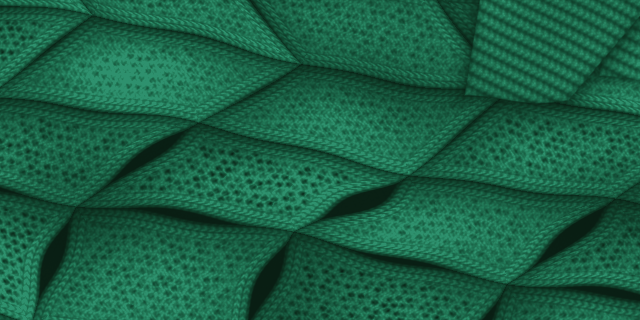
Give the GLSL for this texture, as a Shadertoy shader.

```glsl
const float PI = 3.14159265;
const vec2 PANEL_ORIGIN = vec2(0.25, 0.375);
const vec2 PANEL_ACROSS = vec2(0.66, -0.12);
const vec2 PANEL_UP = vec2(0.35, 0.22);

float hash(vec2 p) {
    p = fract(p * vec2(0.1031, 0.1137));
    p += dot(p, p.yx + 33.33);
    return fract((p.x + p.y) * p.x * 57.0);
}

vec2 rotate(vec2 p, float angle) {
    float c = cos(angle), s = sin(angle);
    return vec2(c * p.x + s * p.y, c * p.y - s * p.x);
}

// Distance to the nearest jittered point, and that point's random value
vec2 cellular(vec2 p, float jitter) {
    vec2 nearest = vec2(9.0, 0.0);
    for (int j = -1; j <= 1; j++) {
        for (int i = -1; i <= 1; i++) {
            vec2 id = floor(p) + vec2(i, j);
            float h = hash(id);
            vec2 offset = vec2(h, hash(id + 41.0)) - 0.5;
            float stagger = 0.5 * mod(id.y, 2.0) - 0.25;
            vec2 point = id + 0.5 + vec2(stagger, 0.0) + jitter * offset;
            float d = length(p - point);
            if (d < nearest.x) nearest = vec2(d, h);
        }
    }
    return nearest;
}

// Slanted loops either side of a column centre
float knitColumn(float across, float along) {
    float side = abs(fract(across) - 0.5);
    float groove = 1.0 - smoothstep(0.25, 0.5, side);
    float loops = 0.5 + 0.5 * cos(2.0 * PI * (along + 0.9 * side));
    return (0.5 + 0.5 * groove) * (0.45 + 0.55 * loops);
}

// Openwork filling with small dark eyelets between rounded stitches
float lace(vec2 q, float openness) {
    vec2 eyelet = cellular(q, 0.45);
    float depth = openness * (0.45 + 0.6 * eyelet.y);
    float stitches = 0.13 * sin(4.0 * PI * q.x + 2.0 * sin(PI * q.y)) * sin(2.0 * PI * q.y);
    return 1.0 + stitches - depth * (1.0 - smoothstep(0.05, 0.62, eyelet.x));
}

float folds(vec2 p) {
    return 0.5 * sin(4.2 * p.x + 7.0 * p.y + 0.6)
         + 0.35 * sin(9.0 * p.y - 3.1 * p.x + 1.7)
         + 0.25 * sin(11.0 * p.x + 5.0 * p.y);
}

vec2 drape(vec2 p) {
    return p + vec2(0.022 * sin(6.0 * p.y + 2.0 * p.x),
                    0.018 * sin(5.0 * p.x + 3.0 * p.y)
                  + 0.007 * sin(13.0 * p.x - 4.0 * p.y));
}

// Panel coordinates, leaning differently in the lowest and highest rows
vec2 panelCoords(vec2 p) {
    vec2 st = inverse(mat2(PANEL_ACROSS, PANEL_UP)) * (p - PANEL_ORIGIN);
    st.x += 0.37 * min(st.y, 0.0) + 0.91 * max(st.y - 2.0, 0.0);
    st.y *= st.y < 0.0 ? 0.71 : 1.0;
    return st;
}

// Panels with knitted borders and partly open seams
float panelTone(vec2 p) {
    vec2 cloth = drape(p);
    vec2 st = panelCoords(cloth);
    vec2 id = floor(st), f = st - id, edge = floor(st + 0.5);
    vec2 size = st.y < 0.0 ? vec2(0.6, 0.39) : vec2(0.45, 0.28);

    float sideGap = (id.y < 0.5 ? 0.042 : 0.006) * (0.4 + 0.8 * hash(vec2(edge.x, id.y) + 7.0));
    float baseGap = (edge.y < 0.5 ? 0.02 : 0.004) * (0.35 + 0.65 * hash(vec2(id.x, edge.y) + 23.0));
    float side = abs(st.x - edge.x) * size.x - sideGap * pow(sin(PI * pow(f.y, 1.3)), 2.0);
    float base = abs(st.y - edge.y) * size.y - baseGap * pow(sin(PI * f.x), 3.0);
    float d = min(side, base);

    float along = side < base ? st.y * 0.42 : st.x * 0.67;
    float border = 0.25 + 0.68 * knitColumn(d / 0.021, along / 0.023);
    float openness = 0.45 + 0.5 * hash(id + 11.0);
    vec2 rows = rotate(cloth, 0.35 * hash(id + 3.0) - 0.36);
    float filling = 0.06 + 0.68 * lace(rows / vec2(0.03, 0.023), openness);
    float tone = mix(border, filling, smoothstep(0.034, 0.054, d));

    // Rounded panels, shaded below each fold and beside each seam
    tone *= 0.82 + 0.36 * sin(PI * f.x) * sin(PI * f.y);
    tone *= 1.0 - 0.5 * exp((f.y - 1.0) / 0.17);
    tone *= 1.0 - 0.38 * exp(-f.x / 0.13);
    tone += 0.14 * exp((f.x - 1.0) / 0.15) + 0.12 * exp(-f.y / 0.25);
    tone *= 1.0 - 0.45 * exp(-max(d, 0.0) / 0.011);
    return mix(tone, 0.03, 1.0 - smoothstep(-0.009, 0.002, d));
}

// Signed distance to the folded cuff
float cuffDistance(vec2 p) {
    float bottom = 0.69 - p.y + 0.012 * sin(14.0 * p.x);
    float left = 1.45 + 0.16 * (p.y - 0.69) - p.x;
    float hem = dot(p - vec2(1.78, 0.69), vec2(0.763, -0.646));
    return max(max(bottom, left), hem);
}

float ribTone(vec2 p) {
    vec2 q = rotate(p, -0.5);
    float across = (q.y + 0.006 * sin(9.0 * q.x)) / 0.038;
    float ridge = 0.5 + 0.5 * cos(2.0 * PI * across);
    return 0.22 + 0.26 * ridge + 0.34 * knitColumn(across + 0.5, q.x / 0.021);
}

vec3 yarnColor(float tone) {
    float level = clamp(tone, 0.0, 1.0) * 5.0;
    vec3 color = mix(vec3(0.03, 0.08, 0.05), vec3(0.05, 0.20, 0.13), min(level, 1.0));
    color = mix(color, vec3(0.07, 0.29, 0.20), clamp(level - 1.0, 0.0, 1.0));
    color = mix(color, vec3(0.10, 0.38, 0.27), clamp(level - 2.0, 0.0, 1.0));
    color = mix(color, vec3(0.13, 0.47, 0.34), clamp(level - 3.0, 0.0, 1.0));
    return mix(color, vec3(0.18, 0.57, 0.43), clamp(level - 4.0, 0.0, 1.0));
}

void mainImage(out vec4 fragColor, in vec2 fragCoord) {
    vec2 p = fragCoord / iResolution.y;
    float tone = panelTone(p);
    // Two cuffs, the rear one first, each casting a shadow
    for (int i = 1; i >= 0; i--) {
        vec2 q = p - float(i) * vec2(0.42, 0.06);
        float d = cuffDistance(q);
        tone *= 1.0 - 0.65 * exp(-max(d, 0.0) / 0.03);
        float rim = 1.0 - 0.4 * exp(min(d, 0.0) / 0.012);
        tone = mix(tone, ribTone(q) * rim, 1.0 - smoothstep(-0.003, 0.003, d));
    }
    float fuzz = cellular(p * 110.0, 0.8).x - 0.4;
    tone *= 1.06 + 0.25 * folds(p) - 0.32 * fuzz;
    fragColor = vec4(yarnColor(tone + 0.035), 1.0);
}
```
